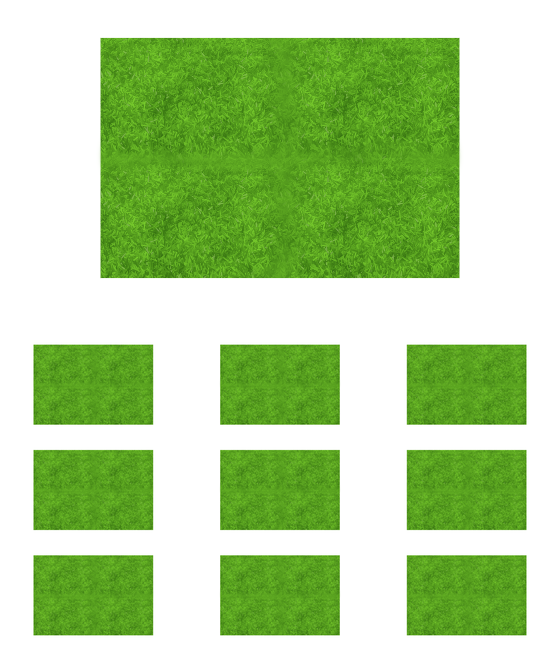
Top: one tile. Bottom: repeated 3 by 3.
This texture is drawn by a Shadertoy shader. Its source:

```glsl
// A lawn panel of 2 x 2 repeated grass tiles with softened inner joins, on white.
#define REPEATS vec2(2.0, 2.0)
#define PANEL_CENTRE vec2(0.5, 0.5)
#define PANEL_SIZE vec2(0.641, 0.76)
#define BLADE_CELLS vec2(51.0, 34.0)
#define BLADE_LAYERS 4
#define BLADE_WIDTH 0.17
#define JOIN_SOFTNESS 0.8
#define DEEP_GREEN vec3(0.22, 0.46, 0.07)
#define LIGHT_GREEN vec3(0.45, 0.77, 0.165)
#define PALE_GREEN vec3(0.51, 0.71, 0.32)

vec3 hash3(vec3 p) {
    p = fract(p * vec3(0.1031, 0.1030, 0.0973));
    p += dot(p, p.yxz + 33.33);
    return fract((p.xxy + p.yxx) * p.zyx);
}

// Value noise that wraps after a whole number of cells.
float wrapNoise(vec2 p, vec2 period, float seed) {
    vec2 i = floor(p), f = fract(p);
    f = f * f * (3.0 - 2.0 * f);
    float a = hash3(vec3(mod(i, period), seed)).x;
    float b = hash3(vec3(mod(i + vec2(1, 0), period), seed)).x;
    float c = hash3(vec3(mod(i + vec2(0, 1), period), seed)).x;
    float d = hash3(vec3(mod(i + vec2(1, 1), period), seed)).x;
    return mix(mix(a, b, f.x), mix(c, d, f.x), f.y);
}

float cloud(vec2 p, vec2 period, float seed) {
    float sum = 0.0, weight = 0.5;
    for (int i = 0; i < 4; i++) {
        sum += weight * wrapNoise(p * period, period, seed + float(i));
        period *= 2.0;
        weight *= 0.5;
    }
    return sum / 0.9375;
}

// Brightness (x) and pale tint (y) of overlapping, randomly leaning blades.
vec2 bladeTone(vec2 tile, float pixel) {
    vec2 result = vec2(0.3, 0.0);
    for (int layer = 0; layer < BLADE_LAYERS; layer++) {
        float seed = float(layer) * 7.0 + 3.0;
        vec2 p = tile * BLADE_CELLS + 0.37 * float(layer);
        for (int k = 0; k < 9; k++) {
            vec2 cell = floor(p) + vec2(k % 3, k / 3) - 1.0;
            vec3 id = vec3(mod(cell, BLADE_CELLS), seed);
            vec3 r = hash3(id), s = hash3(id + vec3(0, 0, 50));
            float lean = (s.x - 0.5) * 2.8;
            vec2 axis = vec2(sin(lean), cos(lean));
            vec2 rel = p - cell - r.xy;
            float halfLength = mix(0.45, 0.95, s.y);
            float along = dot(rel, axis);
            float taper = 1.0 - 0.6 * clamp(along / halfLength, 0.0, 1.0);
            float d = length(rel - axis * clamp(along, -halfLength, halfLength));
            float cover = 1.0 - smoothstep(-0.5, 0.5, (d - BLADE_WIDTH * taper) / pixel);
            float bright = mix(0.12, 1.2, r.z) + 0.12 * along;
            result = mix(result, vec2(bright, step(0.975, s.z)), cover);
        }
    }
    return result;
}

void mainImage(out vec4 fragColor, in vec2 fragCoord) {
    vec2 uv = fragCoord / iResolution.xy;
    vec2 panel = (uv - PANEL_CENTRE) / PANEL_SIZE + 0.5;
    vec2 tile = fract(panel * REPEATS);

    // Blades shorten towards the far, upper side of each tile.
    vec2 ground = vec2(tile.x, tile.y * (0.75 + 0.25 * tile.y));
    vec2 cellPixels = PANEL_SIZE * iResolution.xy / (REPEATS * BLADE_CELLS);
    float pixel = 1.0 / min(cellPixels.x, cellPixels.y);
    vec2 blades = bladeTone(ground, pixel);

    // Clumps, and lighter, calmer grass at the top.
    float clumps = cloud(ground, vec2(6, 5), 11.0) - 0.5;
    float mottle = cloud(ground, vec2(24, 20), 23.0) - 0.5;
    float contrast = mix(0.8, 0.58, tile.y);
    float tone = 0.55 + 0.15 * (tile.y - 0.5) + contrast * (blades.x - 0.62)
               + 0.45 * clumps + 0.5 * mottle;

    // Blurred, uneven joins between the tiles inside the panel.
    float wander = cloud(fract(panel), vec2(5, 5), 41.0) - 0.5;
    vec2 offset = (panel - vec2(0.515, 0.505) + 0.1 * wander) / vec2(0.035, 0.045);
    vec2 band = exp(-offset * offset);
    float join = JOIN_SOFTNESS * max(band.x, band.y) * smoothstep(-0.35, 0.1, wander + 0.05);
    float softTone = 0.53 + 0.5 * wander + 0.35 * mottle + 0.12 * (blades.x - 0.62);
    tone = mix(tone, softTone, join);

    vec3 grass = mix(DEEP_GREEN, LIGHT_GREEN, clamp(tone, 0.0, 1.08));
    grass = mix(grass, PALE_GREEN, 0.8 * blades.y * (1.0 - join));

    // Panel edge, with a faint smudge where the middle join meets each side.
    vec2 outside = (abs(uv - PANEL_CENTRE) - 0.5 * PANEL_SIZE) * iResolution.xy;
    float cover = clamp(0.5 - max(outside.x, outside.y), 0.0, 1.0);
    float side = max(outside.x, 0.0) / iResolution.x;
    float smudge = 0.18 * exp(-side / 0.002 - pow((panel.y - 0.51) / 0.045, 2.0));
    fragColor = vec4(mix(vec3(1.0), grass, max(cover, smudge)), 1.0);
}
```
